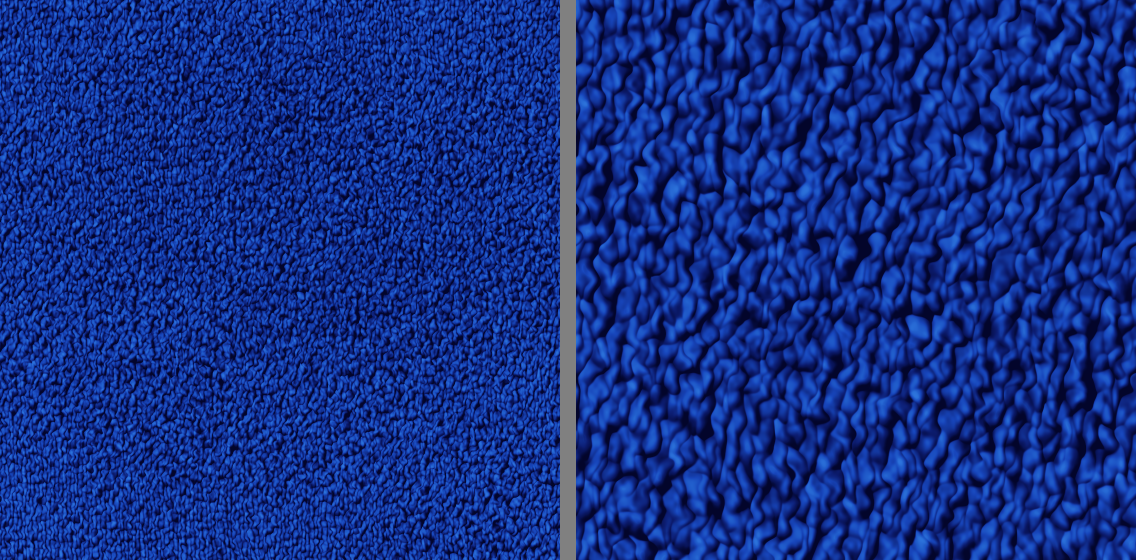
Left: the whole. Right: its middle third, enlarged.
This texture is drawn by a Shadertoy shader. Its source:

```glsl
// Royal blue terry cloth: small curly tufts in wavy vertical ribs

float hash(vec2 p) {
    return fract(sin(dot(p, vec2(127.1, 311.7))) * 43758.5453);
}

float noise(vec2 p) {
    vec2 i = floor(p), f = fract(p);
    f = f * f * (3.0 - 2.0 * f);
    return mix(mix(hash(i), hash(i + vec2(1, 0)), f.x),
               mix(hash(i + vec2(0, 1)), hash(i + vec2(1, 1)), f.x), f.y);
}

// Height and side lighting of the tufts, blended softly where they meet
float tuftTone(vec2 p, float ribbing) {
    vec2 cell = floor(p);
    float total = 1e-6, light = 0.0;
    for (int y = -1; y <= 1; y++)
    for (int x = -1; x <= 1; x++) {
        vec2 id = cell + vec2(x, y);
        vec2 jitter = vec2(hash(id), hash(id + 37.3)) - 0.5;
        jitter *= vec2(mix(1.0, 0.3, ribbing), 0.95);
        vec2 toPoint = p - id - 0.5 - jitter;

        // Each tuft leans its own way
        float lean = (hash(id + 71.9) - 0.5) * mix(2.2, 1.0, ribbing);
        float c = cos(lean), s = sin(lean);
        vec2 q = mat2(c, -s, s, c) * toPoint * vec2(1.25, 0.8);
        float weight = exp(-14.0 * dot(q, q));
        total += weight;
        light += weight * (dot(toPoint, vec2(-0.50, 0.38)) + 0.12 * (hash(id + 13.7) - 0.5));
    }
    float depth = sqrt(max(-log(total) / 14.0, 0.0) + 0.01);
    return light / total - 0.85 * depth;
}

// Blue ramp from deep gaps to lit tips, indexed by share of area
vec3 clothColor(float rank) {
    vec3 color = vec3(0.01, 0.02, 0.17);
    color = mix(color, vec3(0.03, 0.07, 0.33), clamp((rank - 0.02) / 0.075, 0.0, 1.0));
    color = mix(color, vec3(0.05, 0.12, 0.46), clamp((rank - 0.095) / 0.16, 0.0, 1.0));
    color = mix(color, vec3(0.07, 0.20, 0.59), clamp((rank - 0.255) / 0.24, 0.0, 1.0));
    color = mix(color, vec3(0.09, 0.27, 0.73), clamp((rank - 0.495) / 0.24, 0.0, 1.0));
    color = mix(color, vec3(0.13, 0.37, 0.80), clamp((rank - 0.735) / 0.185, 0.0, 1.0));
    return mix(color, vec3(0.19, 0.48, 0.88), clamp((rank - 0.92) / 0.08, 0.0, 1.0));
}

vec3 cloth(vec2 uv) {
    // Pile wanders gently, and ribs show only in some patches
    vec2 wander = vec2(noise(uv * 14.0), noise(uv * 14.0 + 50.0)) - 0.5;
    vec2 curl = vec2(noise(uv * 120.0 + 9.0), noise(uv * 120.0 + 90.0)) - 0.5;
    float ribbing = smoothstep(0.3, 0.65, noise(uv * vec2(4.0, 3.0) + 21.0));
    vec2 pile = uv + wander * 0.010 + curl * 0.006;
    float tone = tuftTone(pile * vec2(132.0, 88.0), ribbing);

    // Embossed loops break up the tufts, fibres roughen them
    vec2 loops = pile * vec2(165.0, 105.0) + 17.0;
    tone += 0.40 * (noise(loops) - noise(loops + vec2(-0.6, 0.45)));
    tone += 0.28 * (noise(uv * vec2(310.0, 240.0)) - 0.5);

    // Clumps and broad brushed shading
    tone += 0.06 * (noise(uv * vec2(38.0, 30.0) + 4.0) - 0.5);
    tone += 0.07 * (noise(uv * vec2(4.0, 7.0) + 63.0) - 0.5);
    tone += 0.10 * (length((uv - vec2(0.55, 0.6)) * vec2(1.0, 0.8)) - 0.36);

    float rank = 1.0 / (1.0 + exp(-1.7 * (tone + 0.30) / 0.25));
    return clothColor(rank);
}

void mainImage(out vec4 fragColor, in vec2 fragCoord) {
    // Four samples per pixel smooth the tuft edges
    vec3 color = vec3(0.0);
    for (int i = 0; i < 4; i++) {
        vec2 offset = vec2(i % 2, i / 2) * 0.5 - 0.25;
        color += cloth((fragCoord + offset) / iResolution.y);
    }
    fragColor = vec4(color / 4.0, 1.0);
}
```
